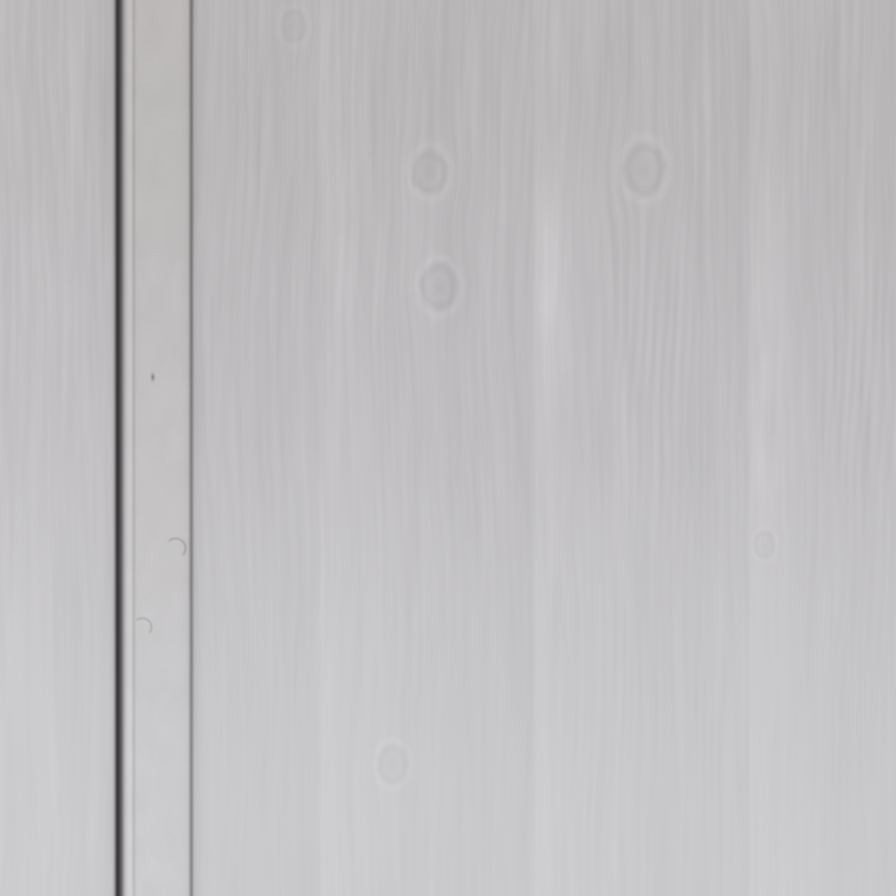
This texture is drawn by a three.js fragment shader. Its source:

```glsl
// Pale painted timber: wide boards with fine vertical grain, soft seams and faint knots,
// split on the left by a dark gap and a smooth trim strip. Stretched gradient noise
// makes the grain, and each knot bends the grain around itself.

#define GAP_X 0.1320
#define TRIM_LEFT 0.1400
#define TRIM_RIGHT 0.2135
#define SEAM_X 0.3545
#define BOARD_WIDTH 0.2395
#define GRAIN_STRENGTH 0.032
#define STREAK_STRENGTH 0.022
#define TOP_COLOUR vec3(0.728, 0.718, 0.724)
#define BOTTOM_COLOUR vec3(0.793, 0.790, 0.799)

varying vec2 vUv;

vec2 gradientAt(vec2 cell) {
  vec2 h = vec2(dot(cell, vec2(127.1, 311.7)), dot(cell, vec2(269.5, 183.3)));
  return 2.0 * fract(sin(h) * 43758.5) - 1.0;
}

// Gradient noise, roughly -0.7 to 0.7
float noise(vec2 p) {
  vec2 i = floor(p), f = fract(p);
  vec2 u = f * f * f * (f * (f * 6.0 - 15.0) + 10.0);
  vec2 e = vec2(1.0, 0.0);
  float low = mix(dot(gradientAt(i), f), dot(gradientAt(i + e), f - e), u.x);
  float high = mix(dot(gradientAt(i + e.yx), f - e.yx), dot(gradientAt(i + 1.0), f - 1.0), u.x);
  return mix(low, high, u.y);
}

float fbm(vec2 p) {
  float sum = 0.0, amp = 0.6;
  for (int k = 0; k < 4; k++) {
    sum += amp * noise(p);
    p = p * 2.03 + 17.3;
    amp *= 0.5;
  }
  return sum;
}

// Soft bump around a centre, with separate half widths
float glow(vec2 p, vec2 centre, vec2 size) {
  vec2 d = (p - centre) / size;
  return exp(-dot(d, d));
}

float line(float x, float centre, float width) {
  float d = (x - centre) / width;
  return exp(-d * d);
}

// Shade of one knot; also pushes the grain coordinate sideways
float knot(vec2 p, vec2 centre, float radius, inout float grainX) {
  vec2 d = (p - centre) / vec2(radius, radius * 1.3);
  float r = length(d + 0.2 * noise(p * 90.0));
  grainX -= 0.6 * radius * d.x * exp(-0.35 * dot(d, d));
  float ring = line(r, 1.0, 0.25) - 0.7 * line(r, 1.45, 0.25);
  return -0.026 * ring - 0.022 * exp(-4.0 * r * r);
}

float woodShade(vec2 p) {
  float x = p.x + 0.018 * noise(vec2(p.x * 5.0, p.y * 2.2)) + 0.004 * noise(p * vec2(18.0, 7.0));
  float shade = knot(p, vec2(0.480, 0.808), 0.016, x);
  shade += knot(p, vec2(0.490, 0.680), 0.017, x);
  shade += knot(p, vec2(0.719, 0.811), 0.019, x);
  shade += 0.7 * knot(p, vec2(0.438, 0.147), 0.014, x);
  shade += 0.6 * knot(p, vec2(0.328, 0.971), 0.012, x);
  shade += 0.6 * knot(p, vec2(0.853, 0.392), 0.010, x);

  // Fine fibres and broader streaks, clearer toward the top
  float relief = mix(0.45, 1.0, smoothstep(0.1, 0.85, p.y));
  shade += relief * GRAIN_STRENGTH * noise(vec2(x * 125.0, p.y * 5.0));
  shade += relief * 0.018 * noise(vec2(x * 230.0, p.y * 11.0 + 4.0));
  shade += STREAK_STRENGTH * fbm(vec2(x * 28.0, p.y * 1.8 + 9.0));

  // Wavy growth lines in two denser areas
  float wave = x + 0.035 * (p.y - 0.6) * (p.y - 0.6) - 0.04 * p.y;
  float dense = glow(p, vec2(0.73, 0.61), vec2(0.055, 0.20));
  dense += glow(p, vec2(0.965, 0.56), vec2(0.05, 0.19));
  shade += 0.010 * dense * sin(wave * 560.0 + 5.0 * noise(p * vec2(12.0, 6.0)));

  // Each board starts light at its seam and settles to the right
  float board = fract((p.x - SEAM_X) / BOARD_WIDTH);
  float lift = smoothstep(0.0, 0.025, board) * exp(-board * 3.2);
  shade += (0.021 * lift - 0.005) * step(TRIM_RIGHT, p.x);

  // Worn pale patches
  float worn = glow(p, vec2(0.613, 0.67), vec2(0.018, 0.12));
  worn += 0.8 * glow(p, vec2(0.855, 0.57), vec2(0.022, 0.17));
  worn += 0.6 * glow(p, vec2(0.380, 0.72), vec2(0.020, 0.10));
  worn += 0.5 * glow(p, vec2(0.015, 0.87), vec2(0.012, 0.05));
  return shade + worn * (0.026 + 0.035 * noise(vec2(x * 90.0, p.y * 14.0)));
}

float trimShade(vec2 p) {
  float shade = 0.008 + 0.022 * fbm(p * vec2(38.0, 24.0));
  shade += 0.035 * line(p.x, 0.1445, 0.003) - 0.065 * line(p.x, 0.1495, 0.0018);
  shade -= 0.22 * glow(p, vec2(0.1706, 0.579), vec2(0.002, 0.004));
  // Small hooked scratches
  vec2 a = p - vec2(0.196, 0.388), b = p - vec2(0.159, 0.300);
  shade -= 0.10 * line(length(a), 0.011, 0.0015) * smoothstep(-0.004, 0.005, a.x + a.y);
  shade -= 0.08 * line(length(b), 0.010, 0.0015) * smoothstep(-0.002, 0.005, b.x + b.y);
  return shade;
}

void main() {
  vec2 p = vUv;
  vec3 colour = mix(BOTTOM_COLOUR, TOP_COLOUR, smoothstep(-0.05, 1.0, p.y + 0.06 * noise(p * 2.5)));
  colour += 0.012 * smoothstep(0.14, 0.02, p.x);
  float trim = smoothstep(TRIM_LEFT - 0.001, TRIM_LEFT + 0.001, p.x)
             * (1.0 - smoothstep(TRIM_RIGHT - 0.001, TRIM_RIGHT + 0.001, p.x));
  colour += mix(woodShade(p), trimShade(p), trim);
  colour -= trim * vec3(0.0, 0.002, 0.010) * p.y;

  // Trim edge, then the gap with its softer right shoulder
  colour -= 0.22 * line(p.x, TRIM_RIGHT, 0.0024) + 0.035 * line(p.x, TRIM_RIGHT + 0.002, 0.009);
  colour -= 0.03 * line(p.x, GAP_X, 0.012);
  colour = mix(colour, vec3(0.43, 0.42, 0.425), 0.9 * line(p.x, GAP_X + 0.0028, 0.0036));
  colour = mix(colour, vec3(0.20, 0.19, 0.195), 0.95 * line(p.x, GAP_X - 0.0005, 0.0034));
  gl_FragColor = vec4(colour, 1.0);
}
```
